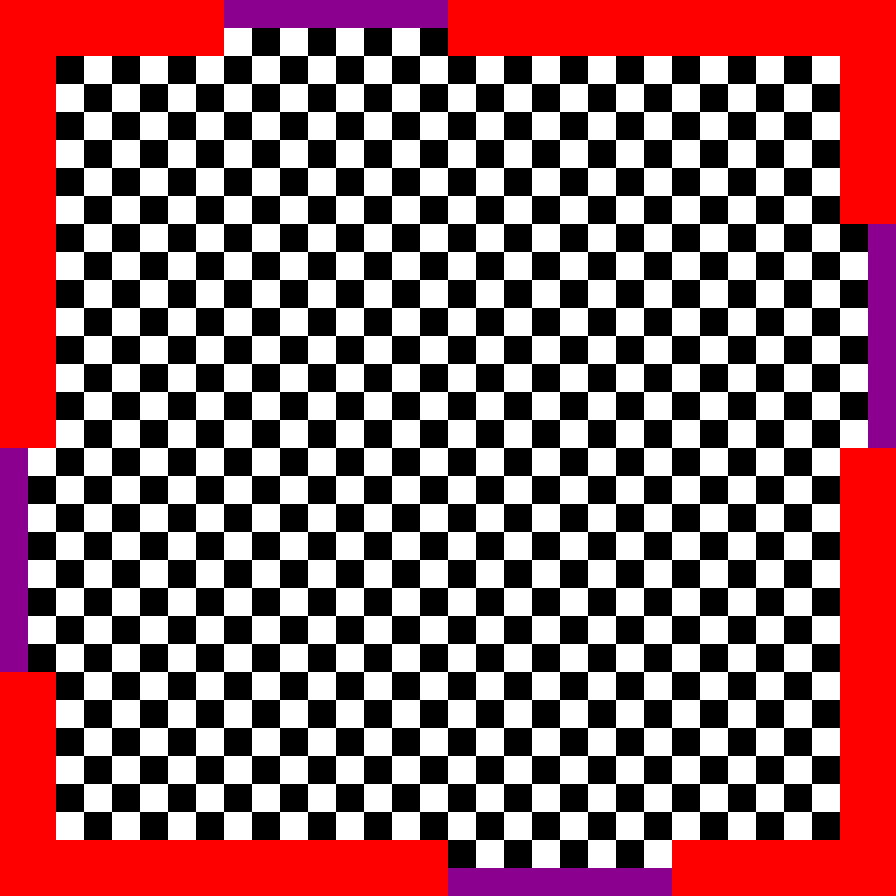
This pattern is drawn by a Shadertoy shader. Its source:

```glsl
// A fine black and white checkerboard inside a red frame. Each side of the frame
// has one notch where the checks run outward to a purple bar; the four notches
// are one shape turned by quarter turns about the centre.

#define CELLS 32.0
#define BORDER 2.0
#define BAR_DEPTH 1.0
#define NOTCH_CENTER -4.0
#define NOTCH_HALF 4.0
#define FRAME_COLOR vec3(1.0, 0.0, 0.0)
#define BAR_COLOR vec3(0.55, 0.0, 0.56)
#define DARK_COLOR vec3(0.0)
#define LIGHT_COLOR vec3(1.0)

// Signed distance to an axis-aligned box
float boxDistance(vec2 p, vec2 center, vec2 halfSize) {
    vec2 d = abs(p - center) - halfSize;
    return length(max(d, 0.0)) + min(max(d.x, d.y), 0.0);
}

// Smoothed coverage of a shape from its signed distance
float coverage(float dist, float pixel) {
    return clamp(0.5 - dist / pixel, 0.0, 1.0);
}

// Smoothed square waves, alternating +1 and -1 on unit cells
vec2 squareWave(vec2 p, float pixel) {
    vec2 edge = 0.5 - 2.0 * abs(fract(0.5 * p + 0.25) - 0.5);
    return clamp(2.0 * edge / pixel, -1.0, 1.0);
}

void mainImage(out vec4 fragColor, in vec2 fragCoord) {
    // Centred coordinates, one unit per cell
    float halfSpan = 0.5 * CELLS;
    vec2 p = fragCoord / iResolution.xy * CELLS - halfSpan;
    float pixel = CELLS / min(iResolution.x, iResolution.y);

    // Checkerboard
    vec2 wave = squareWave(p, pixel);
    vec3 checks = mix(DARK_COLOR, LIGHT_COLOR, 0.5 + 0.5 * wave.x * wave.y);

    // Main board and the four turned notches
    float board = boxDistance(p, vec2(0.0), vec2(halfSpan - BORDER));
    float bars = CELLS;
    vec2 q = p;
    for (int side = 0; side < 4; side++) {
        vec2 notchCenter = vec2(NOTCH_CENTER, halfSpan - BORDER);
        vec2 barCenter = vec2(NOTCH_CENTER, halfSpan);
        board = min(board, boxDistance(q, notchCenter, vec2(NOTCH_HALF, BORDER)));
        bars = min(bars, boxDistance(q, barCenter, vec2(NOTCH_HALF, BAR_DEPTH)));
        q = vec2(-q.y, q.x);
    }

    // Layers: frame, checks, bars
    vec3 color = mix(FRAME_COLOR, checks, coverage(board, pixel));
    color = mix(color, BAR_COLOR, coverage(bars, pixel));
    fragColor = vec4(color, 1.0);
}
```
